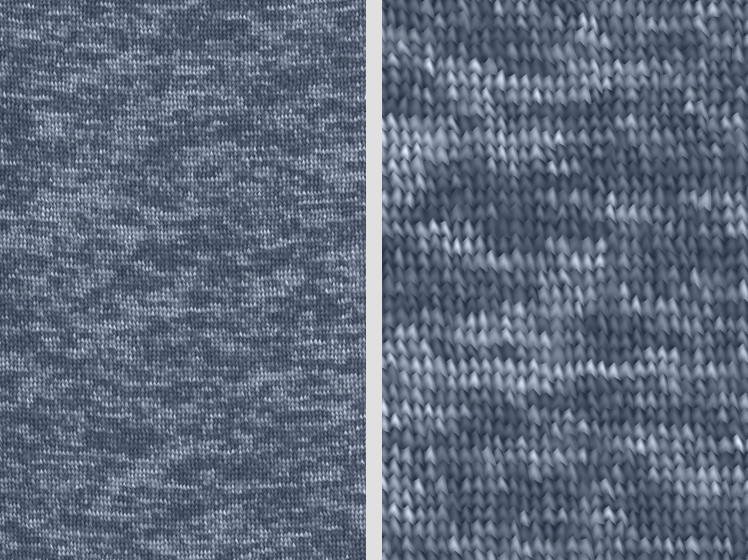
Left, the full canvas; right, a detail of the centre.
This texture is drawn by a WebGL 2 fragment shader. Its source:

```glsl
#version 300 es
precision highp float;

uniform vec2 u_resolution;
out vec4 outColor;

// Knit geometry, in canvas heights
const vec2 STITCH = vec2(0.0071, 0.0090);
const float ARCH = 0.75;         // height of the loop tops
const float SLANT = 0.30;        // sideways lean of each loop
const float UNEVEN = 0.55;       // loop offsets between neighbouring wales
const float SAG = 0.11;          // bow of the courses
const float WOBBLE = 0.007;      // unevenness of the courses
const float WALE_LEAN = 0.025;

// Melange yarn
const float STREAK_LENGTH = 4.5; // in stitches
const vec2 PATCH_FREQ = vec2(16.0, 48.0);
const float DARK_YARN = 0.274;
const float YARN_RANGE = 0.235;
const vec2 RELIEF = vec2(0.085, 0.115); // depth on dark yarn, extra on light
const float FIBRE = 0.13;
const vec3 BLUE_TINT = vec3(0.0, 0.044, 0.113);
const int SAMPLES = 3;
const float TAU = 6.2831853;

float hash(vec2 p) {
    vec3 q = fract(vec3(p.xyx) * 0.1031);
    q += dot(q, q.yzx + 33.33);
    return fract((q.x + q.y) * q.z);
}

float noise(vec2 p) {
    vec2 i = floor(p), f = fract(p);
    f = f * f * (3.0 - 2.0 * f);
    return mix(mix(hash(i), hash(i + vec2(1, 0)), f.x),
               mix(hash(i + vec2(0, 1)), hash(i + vec2(1, 1)), f.x), f.y);
}

// Lightness of the yarn in one stitch: streaks, broad patches, single flecks
float yarnLightness(vec2 id, vec2 p) {
    float streak = noise(vec2(id.x / STREAK_LENGTH + 40.0 * hash(vec2(id.y, 7.0)), id.y));
    float patches = noise(p * PATCH_FREQ + 30.0);
    float fleck = hash(id + 211.0);
    return smoothstep(0.30, 0.82, 0.46 * streak + 0.22 * patches + 0.32 * fleck);
}

float fabric(vec2 p) {
    // Bend the cloth
    vec2 q = p;
    q.x += WALE_LEAN * p.y + 0.004 * noise(p * 5.0 + 9.0);
    q.y += WOBBLE * noise(p * vec2(6.0, 9.0)) - SAG * (p.x - 0.36) * (p.x - 0.36);

    // Split it into arched, leaning stitches
    vec2 g = q / STITCH;
    g.x += 0.5 * noise(g * vec2(0.4, 0.6) + 70.0);
    g.y += ARCH * abs(fract(g.x) - 0.5);
    g.y += UNEVEN * noise(vec2(g.x * 0.9, g.y * 0.5) + 310.0);
    g.x += SLANT * (fract(g.y) - 0.5);
    vec2 id = floor(g), f = fract(g) - 0.5;

    // Rounded loops with dark gaps between them
    float loops = 0.78 * cos(TAU * f.x) + 0.46 * cos(TAU * f.y);
    loops *= 0.55 + 0.9 * hash(id + 91.0);
    float yarn = yarnLightness(id, q);
    float tone = DARK_YARN + YARN_RANGE * yarn + loops * (RELIEF.x + RELIEF.y * yarn);
    return tone + FIBRE * (noise(g * vec2(2.4, 1.8) + 150.0) - 0.5);
}

void main() {
    float tone = 0.0;
    for (int j = 0; j < SAMPLES; j++) {
        for (int i = 0; i < SAMPLES; i++) {
            vec2 offset = (vec2(i, j) + 0.5) / float(SAMPLES) - 0.5;
            tone += fabric((gl_FragCoord.xy + offset) / u_resolution.y);
        }
    }
    tone /= float(SAMPLES * SAMPLES);

    // Soft folds of light and shade
    vec2 p = gl_FragCoord.xy / u_resolution.y;
    tone *= 0.98 + 0.06 * noise(p * vec2(5.0, 2.0) + 17.0);
    tone *= 0.93 + 0.07 * smoothstep(0.0, 0.09, p.x);

    outColor = vec4(clamp(vec3(max(tone, 0.15)) + BLUE_TINT, 0.0, 1.0), 1.0);
}
```
